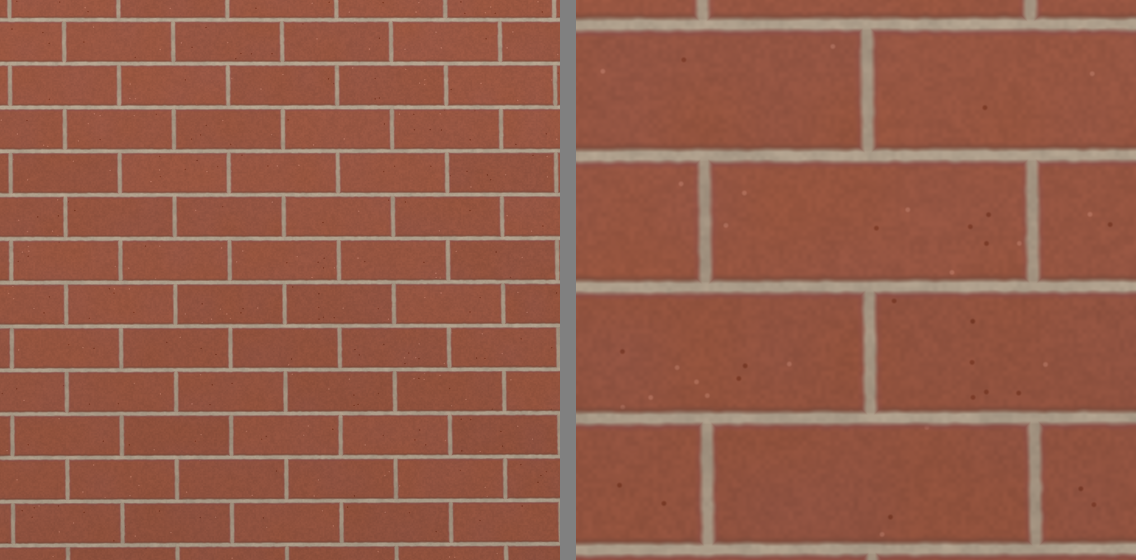
Left, the full canvas; right, a detail of the centre.
This texture is drawn by a Shadertoy shader. Its source:

```glsl
// A red brick wall in running bond with thin pale mortar joints.
// Each point finds its row and brick, measures its distance to the joints,
// then layers edge shading, grain, specks and a faint vertical light.

// Layout, in canvas units
const float ROW_HEIGHT   = 0.0781;
const float FIRST_JOINT  = 0.0273;
const vec2  BRICK_WIDTH  = vec2(0.1956, 0.1945);  // at bottom, at top
const vec2  LEFT_JOINT   = vec2(0.0238, 0.0168);  // at bottom, at top
const float TILT         = 0.003;                 // rise of the lowest courses
const float JOINT_HALF   = 0.0037;
const float JOINT_SOFT   = 0.0021;
const float EDGE_REACH   = 0.0085;

// Colours
const vec3 BRICK         = vec3(0.575, 0.325, 0.247);
const vec3 BRICK_LOWER   = vec3(0.470, 0.285, 0.225);
const vec3 BRICK_UPPER   = vec3(0.535, 0.300, 0.285);
const vec3 MORTAR        = vec3(0.675, 0.615, 0.540);
const vec3 MORTAR_SHADE  = vec3(0.590, 0.520, 0.450);

// Wear and variation
const float BRICK_VARIATION = 0.035;
const float GRAIN           = 0.065;
const float BLOTCH          = 0.030;
const float SPECK_CELLS     = 110.0;
const float SPECK_CHANCE    = 0.018;
const vec2  LIGHT           = vec2(0.965, 1.045); // at bottom, at top

// Integer hash of a cell, 0 to 1
float hash(vec2 cell) {
    uvec2 q = uvec2(ivec2(floor(cell))) * uvec2(1597u, 3571u);
    uint n = (q.x ^ (q.y << 11)) * 747796u + 28917u;
    n = ((n >> 15) ^ n) * 277803u;
    n = ((n >> 13) ^ n) * 668265u;
    return float((n >> 16) & 65535u) / 65535.0;
}

// Smooth value noise, 0 to 1
float noise(vec2 p) {
    vec2 i = floor(p), f = fract(p);
    f = f * f * (3.0 - 2.0 * f);
    return mix(mix(hash(i), hash(i + vec2(1, 0)), f.x),
               mix(hash(i + vec2(0, 1)), hash(i + vec2(1, 1)), f.x), f.y);
}

// Small round flecks: positive pale, negative dark
float specks(vec2 uv) {
    vec2 p = uv * SPECK_CELLS, cell = floor(p);
    vec2 centre = 0.25 + 0.5 * vec2(hash(cell + 311.0), hash(cell + 733.0));
    float dot_ = 1.0 - smoothstep(0.06, 0.24, length(fract(p) - centre));
    float pick = hash(cell + 97.0);
    return dot_ * (step(pick, SPECK_CHANCE) - step(1.0 - SPECK_CHANCE, pick));
}

// Mortar coverage at a distance from the joint's centre line
float joint(float dist, float soft) {
    return 1.0 - smoothstep(JOINT_HALF - soft, JOINT_HALF + soft, dist);
}

void mainImage(out vec4 fragColor, in vec2 fragCoord) {
    vec2 uv = fragCoord / iResolution.xy;
    float soft = max(JOINT_SOFT, 0.75 / iResolution.y);

    // Row and brick, with odd rows shifted by half a brick
    float level = uv.y - FIRST_JOINT - TILT * (uv.x - 0.5) * (1.0 - uv.y);
    float y = level / ROW_HEIGHT;
    float row = floor(y);
    float width = mix(BRICK_WIDTH.x, BRICK_WIDTH.y, uv.y);
    float x = (uv.x - mix(LEFT_JOINT.x, LEFT_JOINT.y, uv.y)) / width
            - 0.5 * mod(row, 2.0);
    vec2 brick = vec2(floor(x), row);

    // Distances to the joints, slightly roughened
    float rough = (noise(uv * 170.0) - 0.5) * 0.0009;
    float below = fract(y) * ROW_HEIGHT + rough;
    float above = (1.0 - fract(y)) * ROW_HEIGHT + rough;
    float side = min(fract(x), 1.0 - fract(x)) * width + rough;

    // Brick face
    float fine = noise(uv * 360.0) - 0.5;
    float coarse = noise(uv * 150.0 + 57.0) - 0.5;
    float blotch = noise(uv * 22.0 + 13.0) - 0.5;
    float tone = 1.0 + GRAIN * (fine + 0.6 * coarse)
               + BRICK_VARIATION * (hash(brick + 41.0) - 0.5);
    vec3 face = BRICK * tone + BLOTCH * blotch * vec3(-0.2, 0.1, 0.7);
    face += 0.09 * specks(uv);

    // Darkened arrises around the face
    vec3 reach = 1.0 - smoothstep(vec3(JOINT_HALF), vec3(EDGE_REACH),
                                  vec3(below, above, side));
    face = mix(face, BRICK_LOWER, 0.85 * reach.x);
    face = mix(face, BRICK_UPPER, 0.80 * reach.y);
    face = mix(face, BRICK_UPPER, 0.45 * reach.z);

    // Mortar, pale in bed joints and greyer in upright joints
    float bed = joint(min(below, above), soft);
    float upright = joint(side, soft);
    vec3 mortar = mix(MORTAR_SHADE, MORTAR, max(bed, 0.55));
    mortar *= 1.0 + 0.09 * (noise(uv * 90.0 + 29.0) - 0.5) + 0.05 * fine;

    vec3 colour = mix(face, mortar, max(bed, upright));
    colour *= mix(LIGHT.x, LIGHT.y, uv.y);
    fragColor = vec4(clamp(colour, 0.0, 1.0), 1.0);
}
```
